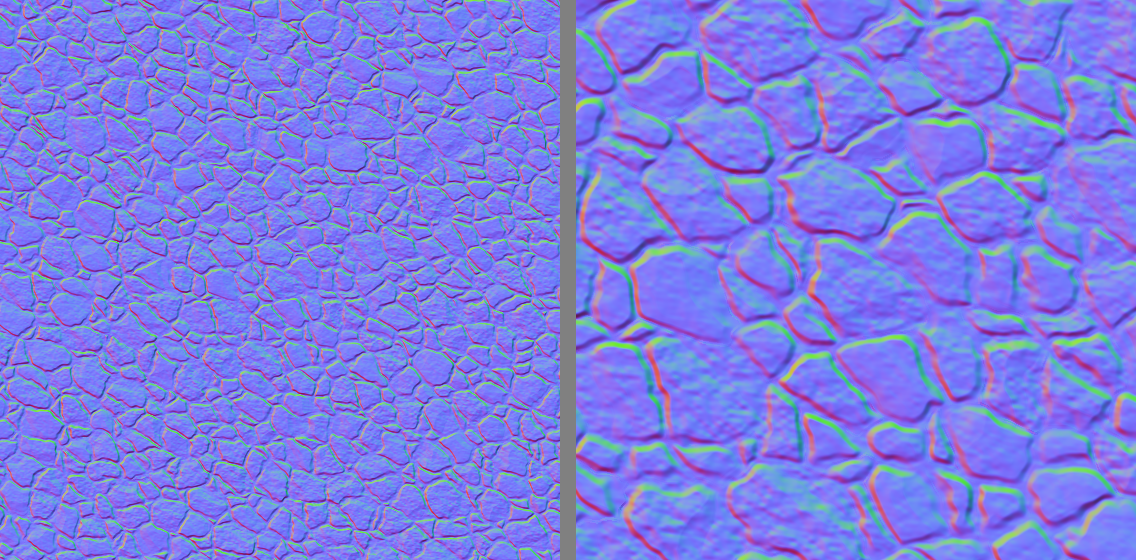
Left, the full canvas; right, a detail of the centre.
This texture map is drawn by a WebGL 2 fragment shader. Its source:

```glsl
#version 300 es
precision highp float;

uniform vec2 u_resolution;
out vec4 outColor;

vec3 hash3(vec2 p) {
  vec3 q = fract(p.xyx * vec3(0.1031, 0.1030, 0.0973));
  q += dot(q, q.yxz + 33.33);
  return fract((q.xxy + q.yzz) * q.zyx);
}

float noise(vec2 p) {
  vec2 i = floor(p), f = fract(p);
  f = f * f * (3.0 - 2.0 * f);
  float low = mix(hash3(i).x, hash3(i + vec2(1, 0)).x, f.x);
  float high = mix(hash3(i + vec2(0, 1)).x, hash3(i + vec2(1, 1)).x, f.x);
  return mix(low, high, f.y) - 0.5;
}

// Stone seed: xy = centre, z = weight that enlarges some stones
vec3 seed(vec2 cell) {
  vec3 r = hash3(cell + 57.0);
  return vec3(cell + 0.03 + 0.94 * r.xy, 1.05 * r.z * r.z * r.z);
}

float stoneHeight(vec2 p) {
  // Stretch the stones along a falling diagonal and roughen their outlines
  vec2 axis = vec2(0.86, -0.51);
  vec2 q = p * 33.0;
  q -= axis * dot(q, axis) * 0.24;
  vec2 base = q;
  q += 0.35 * vec2(noise(base * 1.4), noise(base * 1.4 + 41.0));
  q += 0.11 * vec2(noise(base * 4.5 + 13.0), noise(base * 4.5 + 71.0));

  // Weighted cell that owns this point
  vec2 home = floor(q), owner = home;
  vec3 stone = vec3(0);
  float nearest = 1e3;
  for (int y = -2; y <= 2; y++)
  for (int x = -2; x <= 2; x++) {
    vec2 cell = home + vec2(x, y);
    vec3 s = seed(cell);
    float d = dot(q - s.xy, q - s.xy) - s.z;
    if (d < nearest) { nearest = d; stone = s; owner = cell; }
  }

  // Distance to the cell border, with rounded corners
  float edge = 1.0;
  for (int y = -2; y <= 2; y++)
  for (int x = -2; x <= 2; x++) {
    vec2 cell = home + vec2(x, y);
    if (cell == owner) continue;
    vec3 s = seed(cell);
    float d = dot(q - s.xy, q - s.xy) - s.z;
    d = (d - nearest) / (2.0 * length(s.xy - stone.xy));
    float blend = max(0.09 - abs(edge - d), 0.0) / 0.09;
    edge = min(edge, d) - blend * blend * 0.0225;
  }

  // Tilted top with one chipped facet
  vec3 look = hash3(owner + 211.0), chip = hash3(owner + 389.0);
  vec2 local = q - stone.xy;
  float top = 0.095 + 0.13 * dot(local, look.xy - 0.5) + 0.10 * min(edge, 0.4);
  float turn = 6.2832 * chip.x;
  float facet = 0.15 - 0.28 * (dot(local, vec2(cos(turn), sin(turn))) - 0.25 * chip.y);
  top = max(min(top, facet), 0.03);

  // Fine grain, stronger on some stones
  vec2 g = base * vec2(0.8, 1.0);
  float grain = 0.045 * noise(g * 3.5) + 0.036 * noise(g * 7.0 + 19.0)
              + 0.022 * noise(g * 12.0 + 83.0);
  float rim = smoothstep(0.0, 0.13, edge - 0.05 * look.z);
  float ground = 0.05 * noise(base * 2.0 + 29.0);
  return (mix(ground, top, rim) + grain * mix(0.5, 1.5, chip.z)) / 33.0;
}

void main() {
  vec2 p = gl_FragCoord.xy / u_resolution;
  vec2 e = vec2(0.001, 0.0);

  // Surface slope, red towards the left and green towards the top
  vec2 slope = vec2(0.8 * (stoneHeight(p + e.xy) - stoneHeight(p - e.xy)),
                    stoneHeight(p - e.yx) - stoneHeight(p + e.yx)) / (2.0 * e.x);
  // Slopes facing away are gentler
  slope = max(slope, 0.7 * slope);
  vec2 tilt = slope / sqrt(1.0 + dot(slope, slope));
  outColor = vec4(0.48 + 0.5 * tilt, 0.99 - dot(tilt, tilt), 1.0);
}
```
